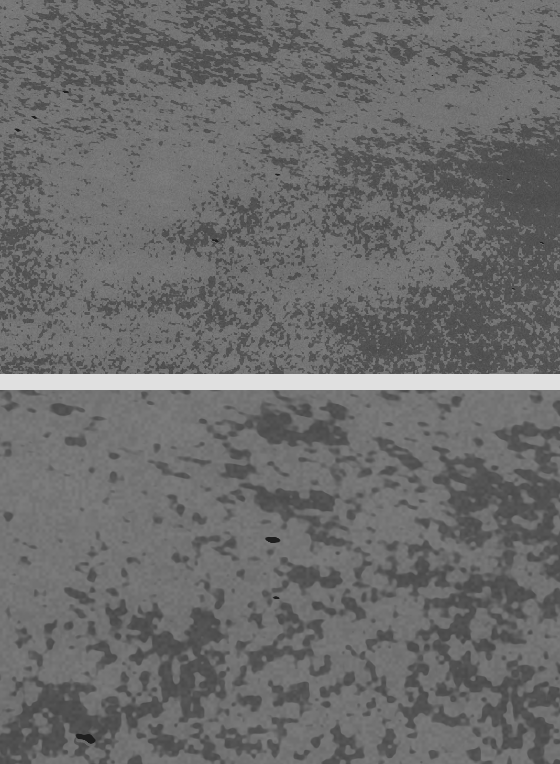
Top, the full canvas; bottom, a detail of the centre.
A Shadertoy shader for this texture:

```glsl
// Worn grey concrete: a pale skin flaking off a darker base.
// Fine value noise is cut by a soft threshold, whose level drifts with broad
// stains and streaks; powdery grain and a few small pits finish the surface.

float hash(vec2 cell) {
    uvec2 q = uvec2(ivec2(cell) + 32768) * uvec2(1597334673u, 3812015801u);
    uint h = (q.x ^ q.y) * 1597334673u;
    h ^= h >> 15;
    h *= 2246822519u;
    h ^= h >> 13;
    return float(h >> 8) / 16777216.0;
}

// Value noise centred on zero
float noise(vec2 p) {
    vec2 i = floor(p), f = fract(p);
    f = f * f * (3.0 - 2.0 * f);
    float low = mix(hash(i), hash(i + vec2(1, 0)), f.x);
    float high = mix(hash(i + vec2(0, 1)), hash(i + vec2(1, 1)), f.x);
    return mix(low, high, f.y) - 0.5;
}

float fbm(vec2 p) {
    float sum = 0.0, gain = 0.5;
    for (int i = 0; i < 4; i++) {
        sum += gain * noise(p);
        p = mat2(1.98, 0.16, -0.16, 1.98) * p + 17.3;
        gain *= 0.55;
    }
    return sum;
}

// Soft elliptical stain
float stain(vec2 p, vec2 centre, vec2 radius) {
    vec2 d = (p - centre) / radius;
    return exp(-dot(d, d));
}

// Broad balance of pale skin (positive) against bare base (negative)
float skinCover(vec2 p) {
    vec2 q = p + 0.07 * vec2(fbm(p * 6.0), fbm(p * 6.0 + 40.0));
    float cover = 0.095;
    cover -= 0.28 * stain(q, vec2(1.50, 0.42), vec2(0.28, 0.22));
    cover -= 0.20 * stain(q, vec2(1.25, 0.08), vec2(0.45, 0.17));
    cover -= 0.13 * stain(q, vec2(1.00, 0.58), vec2(0.35, 0.07));
    cover -= 0.13 * stain(q, vec2(0.03, 0.35), vec2(0.15, 0.25));
    cover -= 0.15 * stain(q, vec2(0.62, 0.38), vec2(0.13, 0.06));
    cover -= 0.15 * stain(q, vec2(0.50, 0.20), vec2(0.12, 0.06));
    cover -= 0.09 * stain(q, vec2(0.85, 0.86), vec2(0.50, 0.06));
    cover += 0.20 * stain(q, vec2(1.25, 0.72), vec2(0.25, 0.08));
    cover += 0.12 * stain(q, vec2(0.40, 0.43), vec2(0.28, 0.18));
    cover += 0.16 * stain(q, vec2(0.85, 0.29), vec2(0.35, 0.05));
    cover += 0.14 * stain(q, vec2(0.30, 0.10), vec2(0.15, 0.06));
    return cover;
}

void mainImage(out vec4 fragColor, in vec2 fragCoord) {
    vec2 p = fragCoord / iResolution.y;
    float pixel = 1.0 / iResolution.y;

    // Streaks sink slightly to the right and are strongest near the top
    float upper = smoothstep(0.3, 0.8, p.y);
    vec2 slanted = vec2(p.x, p.y + 0.16 * p.x);
    float streaks = fbm(slanted * vec2(14.0, 45.0));
    float clouds = fbm(p * vec2(5.0, 11.0) + 9.0);

    // Flakes: round below, drawn out sideways above
    float roundFlakes = noise(p * 105.0) + 0.75 * noise(p * 215.0 + 31.0);
    float longFlakes = noise(slanted * vec2(65.0, 135.0))
                     + 0.75 * noise(slanted * vec2(150.0, 250.0) + 57.0);
    float flakes = 0.5 * mix(roundFlakes, longFlakes, upper);

    float level = skinCover(p) + flakes + 0.35 * clouds
                + mix(0.25, 0.5, upper) * streaks;
    float skin = smoothstep(-0.075, 0.075, level);

    // Two tones with powdery grain
    float grey = mix(0.325, 0.455, skin);
    grey += 0.05 * noise(p * 340.0 + 73.0) + 0.04 * clouds + 0.03 * streaks;

    // Scattered pits, each with a pale lower lip
    for (int i = 0; i < 10; i++) {
        float id = float(i);
        vec2 centre = vec2(1.5 * hash(vec2(id, 501)), 0.2 + 0.6 * hash(vec2(id, 502)));
        float size = mix(0.002, 0.009, pow(hash(vec2(id, 503)), 2.0));
        vec2 d = p - centre;
        d.y += 0.25 * d.x + 0.003 * noise(p * 150.0);
        float pit = length(d * vec2(1.0, 2.6)) - size;
        float lip = length((d + vec2(0.0, 0.003)) * vec2(1.0, 2.6)) - size;
        grey = mix(grey, 0.48, 0.6 * (1.0 - smoothstep(-pixel, pixel, lip)));
        grey = mix(grey, 0.12, 1.0 - smoothstep(-pixel, pixel, pit));
    }

    fragColor = vec4(vec3(grey), 1.0);
}
```
